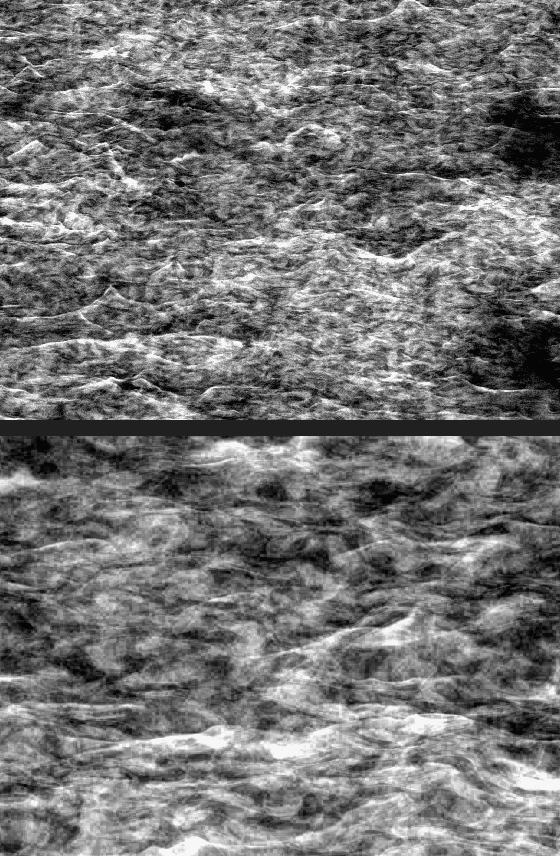
Top, the full canvas; bottom, a detail of the centre.
This texture is drawn by a Shadertoy shader. Its source:

```glsl
// Rippled water seen at a low angle, in black and white: broad pools of
// light and shade, small hard-edged reflections, long peaked crests with
// a sharp upper edge and a streaked lower one, and a fine film grain.

const float BASE_TONE = 0.425;
const float GRAIN_ROWS = 384.0;

float hash(vec2 p) {
    return fract(sin(dot(p, vec2(127.1, 311.7))) * 43758.5);
}

float noise(vec2 p) {
    vec2 cell = floor(p);
    vec2 f = fract(p);
    f = f * f * (3.0 - 2.0 * f);
    float low = mix(hash(cell), hash(cell + vec2(1.0, 0.0)), f.x);
    float high = mix(hash(cell + vec2(0.0, 1.0)), hash(cell + vec2(1.0)), f.x);
    return mix(low, high, f.y);
}

// Sum of turned octaves, normalised to 0..1
float fbm(vec2 p, int octaves) {
    mat2 turn = mat2(1.6, 1.2, -1.2, 1.6);
    float sum = 0.0, total = 0.0, weight = 1.0;
    for (int i = 0; i < octaves; i++) {
        sum += weight * noise(p);
        total += weight;
        weight *= 0.55;
        p = turn * p + 17.3;
    }
    return sum / total;
}

// Soft elliptical pool of light or shade
float pool(vec2 p, vec2 centre, vec2 radius) {
    vec2 d = (p - centre) / radius;
    return exp(-dot(d, d));
}

float broadTone(vec2 p) {
    float shade = 0.44 * pool(p, vec2(1.29, 0.70), vec2(0.16, 0.08))
                + 0.50 * pool(p, vec2(1.27, 0.09), vec2(0.14, 0.12))
                + 0.24 * pool(p, vec2(0.46, 0.66), vec2(0.15, 0.06))
                + 0.24 * pool(p, vec2(1.02, 0.55), vec2(0.12, 0.05))
                + 0.15 * pool(p, vec2(0.10, 0.22), vec2(0.20, 0.10))
                + 0.18 * pool(p, vec2(0.04, 0.76), vec2(0.13, 0.08));
    float light = 0.17 * pool(p, vec2(0.82, 0.22), vec2(0.25, 0.17))
                + 0.22 * pool(p, vec2(1.22, 0.47), vec2(0.15, 0.07))
                + 0.13 * pool(p, vec2(0.59, 0.80), vec2(0.12, 0.13))
                + 0.13 * pool(p, vec2(0.30, 0.94), vec2(0.15, 0.09))
                + 0.11 * pool(p, vec2(0.12, 0.52), vec2(0.20, 0.10));
    return light - shade;
}

// Hard-edged reflecting flakes with thin veins, about zero on average
float facets(vec2 p, vec2 frequency) {
    vec2 q = p * frequency;
    q += 1.8 * vec2(noise(q * 0.4 + 5.0), noise(q * 0.4 + 31.0));
    float n = fbm(q, 2);
    float flakes = 0.6 * smoothstep(0.53, 0.63, n) - 0.6 * smoothstep(0.47, 0.37, n);
    float vein = 1.0 - smoothstep(0.02, 0.1, abs(noise(q * 0.7 + 9.0) - 0.5));
    return flakes + 0.45 * vein - 0.1;
}

// Broken rows of crests: x is the bright line, y the slope shading
vec2 crests(vec2 p, float rows, float seed) {
    vec2 q = p * vec2(0.42, 0.6) * rows + seed;
    float peaks = 1.0 - abs(2.0 * noise(q) - 1.0);
    float bend = 0.9 * peaks + 1.3 * fbm(q * 0.6 + 4.0, 2)
               + 0.25 * noise(q * vec2(3.5, 2.5)) + 0.12 * noise(q * 10.0);
    float phase = p.y * rows - bend;
    float f = fract(phase);
    vec2 along = vec2(p.x * rows * 0.45, floor(phase) * 7.3 + seed);
    float present = smoothstep(0.32, 0.62, noise(along));
    present *= smoothstep(0.25, 0.6, noise(q * 2.0 + 50.0));
    float edge = 1.0 - smoothstep(0.94, 1.0, f);
    float streaks = smoothstep(0.3, 0.7, noise(vec2(p.x * 45.0, f * 9.0 + p.y * 60.0)));
    float line = (0.7 * pow(f, 14.0) + 0.5 * pow(f, 4.0) * streaks) * edge;
    return vec2(line * present, (f - 0.5) * edge * present);
}

void mainImage(out vec4 fragColor, in vec2 fragCoord) {
    vec2 uv = fragCoord / iResolution.y;

    // Waves shrink toward the far, upper edge
    vec2 water = vec2((uv.x - 0.67) * (1.0 + 0.35 * uv.y),
                      uv.y * (1.0 + 0.2 * uv.y)) + 3.0;
    vec2 sway = vec2(fbm(water * vec2(7.0, 12.0), 3),
                     fbm(water * vec2(7.0, 12.0) + 40.0, 3)) - 0.5;

    // Pools and swell
    float broad = broadTone(uv + sway * vec2(0.25, 0.2));
    vec2 swell = (water + sway * vec2(0.08, 0.05)) * vec2(7.0, 17.0);
    float tone = BASE_TONE + broad + 0.62 * (fbm(swell, 5) - 0.5);

    // Small reflections, strongest in the lit water
    float sparkle = clamp(1.0 + 1.4 * broad, 0.5, 1.3);
    vec2 ripple = water + sway * vec2(0.03, 0.04);
    tone += sparkle * 0.12 * facets(ripple, vec2(20.0, 48.0));
    tone += sparkle * 0.22 * facets(ripple + 8.0, vec2(45.0, 105.0));
    tone += sparkle * 0.13 * facets(ripple + 5.0, vec2(85.0, 170.0));

    // Crest lines at three sizes
    for (int i = 0; i < 3; i++) {
        float layer = float(i);
        vec2 crest = crests(water, 8.0 + 5.0 * layer, 13.7 * layer + 2.0);
        tone += (0.8 - 0.14 * layer) * crest.x + 0.15 * crest.y;
    }

    // Film grain
    float grain = hash(floor(uv * GRAIN_ROWS) + 0.5) - 0.5;
    tone += 0.17 * grain;

    fragColor = vec4(vec3(clamp(tone, 0.02, 0.97)), 1.0);
}
```
